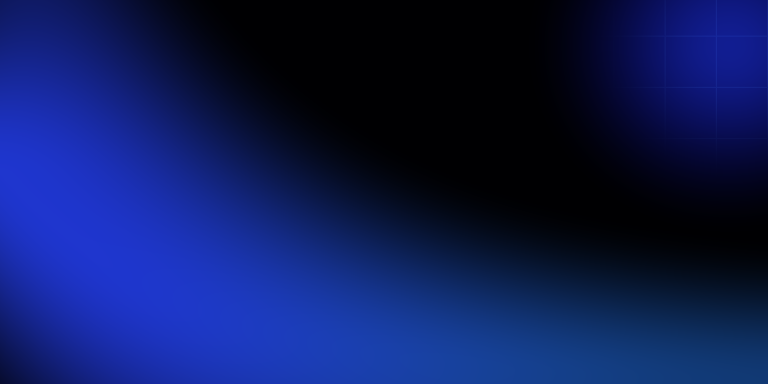
Write a Shadertoy shader that draws this background.

```glsl
// A blue band of light sweeps from the left edge down to the lower right,
// with a softer indigo glow and a faint square grid in the upper right corner.
// Exponential curves set the band's crest and reach; smoothsteps shade it.

#define BLACK vec3(0.0, 0.0, 0.008)
#define BAND_LEFT vec3(0.12, 0.21, 0.80)
#define BAND_RIGHT vec3(0.065, 0.22, 0.44)
#define GLOW_COLOR vec3(0.068, 0.115, 0.56)
#define GLOW_CENTER vec2(1.90, 0.88)
#define GLOW_RADIUS vec2(0.54, 0.50)
#define GRID_COLOR vec3(0.025, 0.05, 0.06)
#define GRID_ORIGIN vec2(1.732, 0.906)
#define GRID_STEP 0.1333
#define GRID_WIDTH 0.0026

// Brightness of the band: wide above its crest, tighter below it.
float bandLight(vec2 p) {
    float crest = 0.56 * exp(-2.05 * p.x);
    float halfLine = 0.17 + 1.27 * exp(-1.87 * p.x);
    float rise = p.y - crest;
    float reach = rise > 0.0 ? 1.95 * (halfLine - crest) : 0.80;
    float light = 1.0 - smoothstep(0.0, reach, abs(rise));
    float cornerFade = smoothstep(0.55, 1.08, p.y) * exp(-4.0 * p.x);
    return light * (1.0 - 0.5 * cornerFade);
}

// Hue shifts from royal blue to teal blue along the band.
vec3 bandColor(float x) {
    float along = smoothstep(0.2, 2.1, x);
    vec3 color = mix(BAND_LEFT, BAND_RIGHT, along);
    color.g += 0.16 * along * (1.0 - along);
    return color;
}

// Coverage of the thin grid lines, never narrower than one pixel.
float gridLines(vec2 p) {
    float pixel = 1.0 / iResolution.y;
    vec2 cell = (p - GRID_ORIGIN) / GRID_STEP;
    vec2 offset = abs(fract(cell + 0.5) - 0.5) * GRID_STEP;
    float halfWidth = 0.5 * max(GRID_WIDTH, pixel);
    vec2 lines = 1.0 - smoothstep(halfWidth - 0.5 * pixel,
                                  halfWidth + 0.5 * pixel, offset);
    return max(lines.x, lines.y);
}

void mainImage(out vec4 fragColor, in vec2 fragCoord) {
    vec2 p = fragCoord / iResolution.y;

    // Main band
    float light = bandLight(p);
    vec3 color = BLACK + bandColor(p.x) * light;

    // Corner glow
    float glowDistance = length((p - GLOW_CENTER) / GLOW_RADIUS);
    float glow = 1.0 - smoothstep(0.0, 1.0, glowDistance);
    vec3 glowTint = mix(vec3(0.7, 0.5, 1.0), vec3(1.0), glow);
    color += GLOW_COLOR * glowTint * glow;

    // Grid, visible only near the glow
    float gridFade = 1.0 - smoothstep(0.1, 0.36, length(p - GLOW_CENTER));
    color += GRID_COLOR * gridLines(p) * gridFade;

    fragColor = vec4(color, 1.0);
}
```
